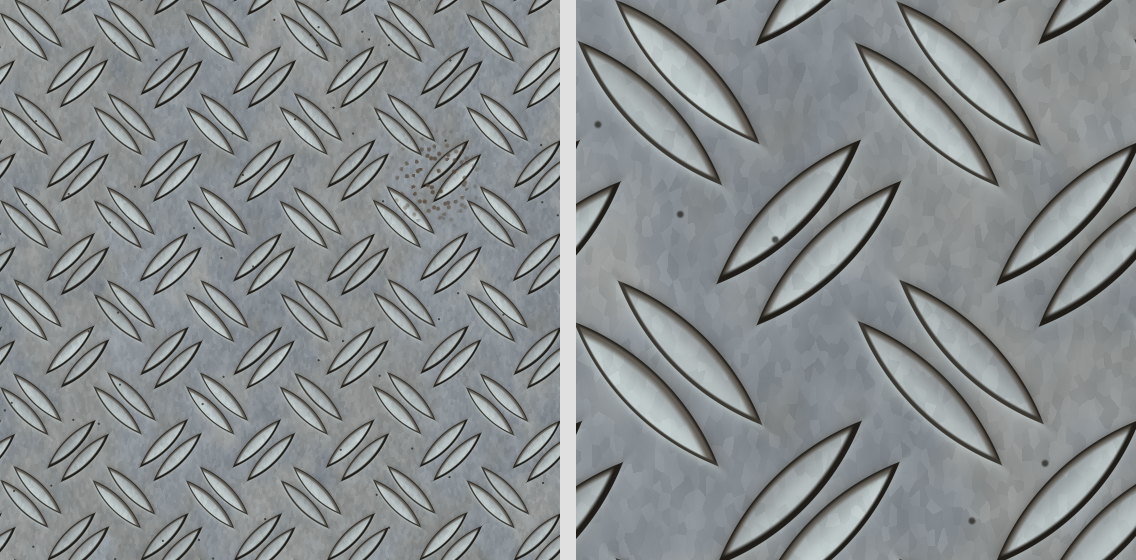
Left: the whole. Right: its middle third, enlarged.
Reproduce this texture procedurally as a WebGL 1 fragment shader.

```glsl
precision highp float;
uniform vec2 u_resolution;

#define REPEATS 6.0
#define HALF_LENGTH 0.365
#define HALF_WIDTH 0.077
#define PAIR_OFFSET 0.104
#define RUST_SPOT vec2(0.775, 0.68)
#define STEEL vec3(0.545, 0.565, 0.575)
#define PALE vec3(0.74, 0.78, 0.78)
#define BROWN vec3(0.30, 0.285, 0.26)
#define INK vec3(0.12, 0.11, 0.09)
#define TAU 6.28319

float hash(vec2 c) {
  return fract(sin(dot(c, vec2(127.1, 311.7))) * 43758.5);
}

// Wrapping cellular noise: x = distance to nearest point, y = its random value
vec2 cellular(vec2 p, vec2 count) {
  vec2 g = p * count;
  vec2 base = floor(g);
  vec2 nearest = vec2(9.0, 0.0);
  for (int j = -1; j <= 1; j++) {
    for (int i = -1; i <= 1; i++) {
      vec2 cell = base + vec2(float(i), float(j));
      vec2 id = mod(cell, count);
      vec2 jitter = vec2(hash(id), hash(id + 53.7));
      float d = length(cell + jitter - g);
      if (d < nearest.x) nearest = vec2(d, hash(id + 17.3));
    }
  }
  return nearest;
}

// Layered sines with whole frequencies, so they wrap
float clouds(vec2 p) {
  vec2 w = p * TAU;
  float sum = 0.0;
  for (int i = 1; i <= 6; i++) {
    float f = float(i);
    float a = sin(w.x * f + 2.0 * sin(w.y * (f + 1.0) + f * 1.3) + f * f);
    float b = sin(w.y * f + 2.0 * sin(w.x * (f + 2.0) + f * 2.1));
    sum += a * b / sqrt(f);
  }
  return sum;
}

// Blends one raised lozenge over the plate; q is in repeat units from its centre
vec3 addLozenge(vec3 plate, vec2 q, float lean, float seed, float grain, float px) {
  float along = dot(q, vec2(1.0, lean)) * 0.7071;
  float across = dot(q, vec2(-lean, 1.0)) * 0.7071;
  float radius = (HALF_LENGTH * HALF_LENGTH + HALF_WIDTH * HALF_WIDTH) / (2.0 * HALF_WIDTH);
  float shift = radius - HALF_WIDTH;
  float upper = length(vec2(along, across + shift)) - radius;
  float lower = length(vec2(along, across - shift)) - radius;
  float d = max(upper, lower);
  float rising = step(0.0, lean);

  // Glint on the plate below the lozenge, faint shade above it
  float nearEdge = exp(-max(d, 0.0) / 0.016) * (1.0 - smoothstep(0.42, 0.48, abs(along)));
  float below = smoothstep(-0.02, 0.02, -across);
  plate = mix(plate, PALE, nearEdge * below * mix(0.75, 0.4, rising));
  plate = mix(plate, BROWN, nearEdge * (1.0 - below) * 0.35);

  // Face with a soft ridge, framed by a brown bevel and a dark lower rim
  float ridge = smoothstep(0.05, -0.03, across);
  vec3 face = mix(STEEL, PALE, 0.25 + 0.6 * ridge + 0.4 * (seed - 0.5)) + grain;
  float bevelWidth = mix(0.036, 0.028, rising) * (0.8 + 0.4 * seed);
  float rimWidth = mix(0.017, 0.028, rising) * (1.2 - 0.4 * seed);
  vec3 bevel = mix(INK, BROWN * 1.25, smoothstep(0.0, 0.016, -upper));
  vec3 rim = mix(BROWN, INK, 0.4 + 0.6 * rising);
  face = mix(bevel, face, smoothstep(bevelWidth * 0.4, bevelWidth + px * 0.5, -upper));
  face = mix(rim, face, smoothstep(rimWidth * 0.5, rimWidth + px * 0.5, -lower));
  return mix(plate, face, 1.0 - smoothstep(-0.7 * px, 0.7 * px, d));
}

void main() {
  vec2 p = gl_FragCoord.xy / u_resolution;
  float px = REPEATS / min(u_resolution.x, u_resolution.y);

  // Brushed, mottled plate
  float cloud = clouds(p);
  vec2 mottle = cellular(p, vec2(52.0, 28.0));
  float grain = (cellular(p, vec2(190.0, 110.0)).y - 0.5) * 0.055;
  vec3 color = STEEL + 0.018 * cloud + grain + (mottle.x - 0.45) * 0.05;
  color += vec3(0.012, 0.004, -0.01) * sin(TAU * (p.x * 2.0 + 0.2 * cloud));

  // Two leaning pairs in every repeat
  for (int k = 0; k < 4; k++) {
    float lean = k < 2 ? 1.0 : -1.0;
    float side = mod(float(k), 2.0) * 2.0 - 1.0;
    vec2 q = p * REPEATS - vec2(0.582, 0.422) - lean * vec2(0.25, -0.25);
    vec2 id = mod(floor(q + 0.5), REPEATS);
    float seed = hash(id + float(k) * 9.1);
    q = fract(q + 0.5) - 0.5;
    q -= side * PAIR_OFFSET * 0.7071 * vec2(-lean, 1.0);
    q += (vec2(seed, hash(id + 31.0)) - 0.5) * 0.016;
    color = addLozenge(color, q, lean, seed, grain, px);
  }

  // Sparse pits, and rust specks around one worn spot
  vec2 pit = cellular(p, vec2(44.0));
  color = mix(color, INK, 0.7 * step(0.96, pit.y) * (1.0 - smoothstep(0.04, 0.13, pit.x)));
  float worn = 1.0 - smoothstep(0.03, 0.11, length(fract(p - RUST_SPOT + 0.5) - 0.5));
  vec2 speck = cellular(p, vec2(100.0));
  float rust = worn * step(0.72, speck.y) * (1.0 - smoothstep(0.2, 0.55, speck.x));
  color = mix(color, BROWN * vec3(1.05, 0.9, 0.75), 0.8 * rust);

  gl_FragColor = vec4(clamp(color, 0.0, 1.0), 1.0);
}
```
